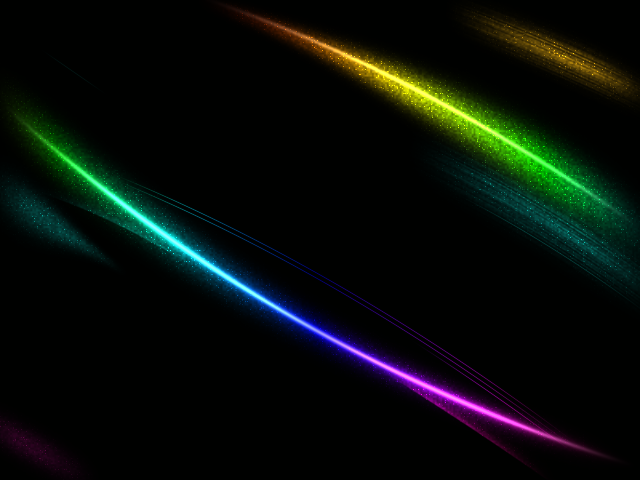
Reproduce this background procedurally as a Shadertoy shader.

```glsl
// Glowing rainbow light streaks sweeping diagonally over black.
// Each streak follows a cubic y(x); its signed distance shapes a glow, a bright
// core or hairlines, coloured by a hue along x, with grain and sparkles on top.

// Curves: coefficients of 1, x, x^2, x^3 in units of the canvas height
const vec4 MAIN_CURVE   = vec4(0.789, -0.917, 0.324, -0.049);
const vec4 UPPER_CURVE  = vec4(1.111, -0.166, -0.205, 0.0);
const vec4 HAIR_CURVE   = vec4(0.719, -0.327, -0.178, 0.0);
const vec4 VEIL_CURVE   = vec4(0.857, 0.054, -0.290, 0.0);
const vec4 GOLD_CURVE   = vec4(1.188, -0.086, -0.150, 0.0);
const vec4 WISP_CURVE   = vec4(0.600, -0.600, -0.170, 0.0);
const vec4 LEFT_FORK    = vec4(0.6245, -0.266, -0.450, 0.0);
const vec4 RIGHT_FORK   = vec4(0.642, -0.426, -0.120, 0.0);
const vec4 CORNER_CURVE = vec4(0.105, -0.550, 0.0, 0.0);
const vec4 FAINT_CURVE  = vec4(0.956, -0.690, 0.0, 0.0);

const vec3 BACKGROUND = vec3(0.0, 0.003, 0.0);
const vec3 TEAL = vec3(0.02, 0.34, 0.32);
const vec3 GOLD = vec3(0.46, 0.34, 0.03);
const vec3 PLUM = vec3(0.16, 0.01, 0.12);
const float CORE_WIDTH = 0.0042;
const float HAIR_WIDTH = 0.0011;
const float HAIR_GAP = 0.0095;
const float SPARKLE_CELLS = 300.0;

float hash(vec2 p) {
    vec3 q = fract(vec3(p.xyx) * 0.1031);
    q += dot(q, q.yzx + 33.33);
    return fract((q.x + q.y) * q.z);
}

float noise(vec2 p) {
    vec2 i = floor(p), f = fract(p);
    f = f * f * (3.0 - 2.0 * f);
    return mix(mix(hash(i), hash(i + vec2(1, 0)), f.x),
               mix(hash(i + vec2(0, 1)), hash(i + vec2(1, 1)), f.x), f.y);
}

vec3 hueColor(float h) {
    return clamp(abs(mod(h * 6.0 + vec3(0, 4, 2), 6.0) - 3.0) - 1.0, 0.0, 1.0);
}

// Signed distance to a curve, positive above it
float curveDist(vec2 p, vec4 c) {
    float y = c.x + p.x * (c.y + p.x * (c.z + p.x * c.w));
    float slope = c.y + p.x * (2.0 * c.z + 3.0 * p.x * c.w);
    return (p.y - y) / sqrt(1.0 + slope * slope);
}

float gauss(float d, float width) {
    return exp(-d * d / (width * width));
}

// Fade in between a and b, out between c and d
float window(float x, float a, float b, float c, float d) {
    return smoothstep(a, b, x) * (1.0 - smoothstep(c, d, x));
}

// Soft round dots in randomly chosen cells
float sparkles(vec2 p) {
    vec2 g = p * SPARKLE_CELLS, cell = floor(g);
    float chosen = smoothstep(0.86, 1.0, hash(cell));
    return chosen * (1.0 - smoothstep(0.1, 0.5, length(fract(g) - 0.5)));
}

// Fine fibres running along a curve
float fibres(float d, float x) {
    return 0.55 + 0.9 * noise(vec2(d * 330.0 + 90.0, x * 5.0));
}

void mainImage(out vec4 fragColor, in vec2 fragCoord) {
    vec2 p = fragCoord / iResolution.y;
    float x = p.x;
    float grain = 0.65 + 0.5 * noise(p * 260.0) + 1.7 * sparkles(p);
    vec3 mainHue = hueColor(0.25 + 0.75 * x - 0.18 * x * x);
    float u = x - 0.52;
    vec3 upperHue = hueColor(0.04 + 0.3 * u + 0.29 * u * u);
    vec3 col = BACKGROUND;

    // Main streak: wide body and white-hot core
    float d = curveDist(p, MAIN_CURVE);
    float body = gauss(d, mix(0.036, 0.022, smoothstep(0.1, 1.1, x)));
    col += mainHue * body * grain * 0.42 * window(x, -0.03, 0.16, 0.85, 1.3);
    float coreFade = window(x, 0.0, 0.33, 0.9, 1.33);
    col += (mainHue * 0.6 * gauss(d, 0.010)
        + mix(mainHue, vec3(1), 0.6) * gauss(d, CORE_WIDTH)) * coreFade;

    // Upper streak: body hangs slightly below its core
    d = curveDist(p, UPPER_CURVE);
    body = gauss(d + 0.006, mix(0.014, 0.043, smoothstep(0.45, 1.2, x)));
    col += upperHue * body * grain * 0.85 * window(x, 0.4, 0.86, 1.08, 1.4);
    col += mix(upperHue, vec3(1), 0.55) * gauss(d, CORE_WIDTH)
        * 0.8 * window(x, 0.4, 0.9, 1.08, 1.34);

    // Forks: one crisp lower edge with light spilling above it
    d = curveDist(p, LEFT_FORK);
    float edge = smoothstep(-0.002, 0.002, d) * exp(-max(d, 0.0) / 0.012);
    col += TEAL * edge * grain * 0.8 * window(x, 0.07, 0.28, 0.3, 0.43);
    d = curveDist(p, RIGHT_FORK);
    edge = smoothstep(-0.002, 0.002, d) * exp(-max(d, 0.0) / 0.010);
    col += hueColor(0.84 + 0.3 * (x - 0.87)) * edge * grain * 0.55
        * window(x, 0.8, 0.9, 0.93, 1.17);

    // Parallel hairlines, the third only towards the right
    d = curveDist(p, HAIR_CURVE);
    for (int i = 0; i < 3; i++) {
        float fade = i < 2 ? window(x, 0.22, 0.42, 0.95, 1.22) : window(x, 0.85, 1.0, 1.05, 1.2);
        col += mainHue * gauss(d + (float(i) - 0.5) * HAIR_GAP, HAIR_WIDTH) * 0.42 * fade;
    }
    col += TEAL * 0.2 * gauss(curveDist(p, FAINT_CURVE), HAIR_WIDTH) * window(x, 0.08, 0.14, 0.16, 0.23);

    // Dim fibrous veils around the edges
    d = curveDist(p, VEIL_CURVE);
    col += TEAL * gauss(d, 0.036) * fibres(d, x) * grain * 0.8 * window(x, 0.84, 1.12, 1.18, 1.42);
    col += TEAL * 0.5 * gauss(d + 0.045, HAIR_WIDTH) * window(x, 0.95, 1.1, 1.2, 1.36);
    d = curveDist(p, GOLD_CURVE);
    col += GOLD * gauss(d, 0.026) * fibres(d, x) * grain * window(x, 0.92, 1.16, 1.2, 1.38);
    d = curveDist(p, WISP_CURVE);
    col += TEAL * gauss(d, mix(0.038, 0.008, smoothstep(0.0, 0.25, x))) * grain * 0.8 * window(x, -0.04, 0.1, 0.12, 0.27);
    d = curveDist(p, CORNER_CURVE);
    col += PLUM * gauss(d, 0.026) * grain * window(x, -0.06, 0.04, 0.06, 0.22);

    fragColor = vec4(clamp(col, 0.0, 1.0), 1.0);
}
```
